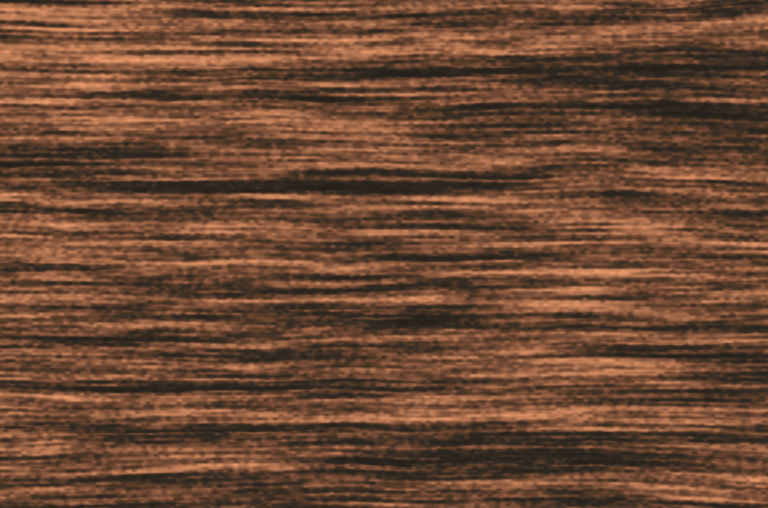
Reproduce this texture procedurally as a WebGL 2 fragment shader.

```glsl
#version 300 es
precision highp float;
// Dark brown wood veneer with fine horizontal grain and long ragged dark veins.

#define BAND_SCALE vec2(0.9, 15.0)
#define VEIN_SCALE vec2(1.7, 44.0)
#define STRAND_SCALE vec2(2.0, 62.0)
#define FINE_SCALE vec2(3.6, 112.0)
#define FIBRE_SCALE vec2(10.0, 168.0)
#define SPECKLE_SCALE vec2(100.0, 165.0)
#define VEIN_DEPTH 1.3
#define WAVINESS 0.025
#define RAGGEDNESS 0.005
#define BRIGHTNESS 0.30

uniform vec2 u_resolution;
out vec4 outColor;

float hash(vec2 p) {
  return fract(sin(dot(p, vec2(127.1, 311.7))) * 43758.5453);
}

// One row of smooth noise, shifted at random so that rows do not line up.
float rowNoise(float x, float row) {
  x += 17.0 * hash(vec2(row, 4.7));
  float cell = floor(x);
  float t = smoothstep(0.0, 1.0, x - cell);
  return mix(hash(vec2(cell, row)), hash(vec2(cell + 1.0, row)), t);
}

// Streaky noise in 0..1, blended between neighbouring rows.
float streaks(vec2 p) {
  float row = floor(p.y);
  float t = smoothstep(0.0, 1.0, p.y - row);
  return mix(rowNoise(p.x, row), rowNoise(p.x, row + 1.0), t);
}

// Streaky noise with zero mean and roughly unit deviation.
float layer(vec2 p, vec2 scale, float seed) {
  return (streaks(p * scale + floor(seed)) - 0.5) / 0.215;
}

// Plain smooth noise for bending the grain.
float smoothNoise(vec2 p) {
  vec2 cell = floor(p);
  vec2 t = smoothstep(0.0, 1.0, p - cell);
  float low = mix(hash(cell), hash(cell + vec2(1, 0)), t.x);
  float high = mix(hash(cell + vec2(0, 1)), hash(cell + vec2(1, 1)), t.x);
  return mix(low, high, t.y);
}

// Wood colours from dark vein to pale fibre.
vec3 woodColor(float tone) {
  vec3 shades[6] = vec3[6](
    vec3(0.19, 0.16, 0.13), vec3(0.27, 0.20, 0.15), vec3(0.36, 0.24, 0.16),
    vec3(0.45, 0.29, 0.21), vec3(0.56, 0.36, 0.25), vec3(0.70, 0.46, 0.32));
  float stops[6] = float[6](-1.6, -0.88, -0.32, 0.24, 0.88, 1.7);
  vec3 color = shades[0];
  for (int i = 1; i < 6; i++) {
    float t = clamp((tone - stops[i - 1]) / (stops[i] - stops[i - 1]), 0.0, 1.0);
    color = mix(color, shades[i], t);
  }
  // Let the extremes run a little past the end shades.
  color *= 1.0 - 0.15 * clamp(stops[0] - tone, 0.0, 1.5);
  return color * (1.0 + 0.2 * clamp(tone - stops[5], 0.0, 1.5));
}

void main() {
  vec2 p = gl_FragCoord.xy / u_resolution.y;

  // Slow bends of the grain, then small ragged shifts.
  vec2 grain = p;
  grain.y += WAVINESS * (smoothNoise(p * vec2(1.7, 3.0) + 5.0) - 0.5);
  grain.y += 0.3 * WAVINESS * (smoothNoise(p * vec2(6.0, 9.0) + 31.0) - 0.5);
  vec2 ragged = grain;
  ragged.y += RAGGEDNESS * (smoothNoise(p * vec2(30.0, 70.0)) - 0.5);

  // Layers from broad bands to single fibres.
  float band = layer(grain, BAND_SCALE, 3.0);
  float tone = BRIGHTNESS + 0.18 * band;
  tone += 0.34 * layer(ragged, STRAND_SCALE, 11.0);
  tone += 0.56 * layer(grain, FINE_SCALE, 23.0);
  tone += 0.52 * layer(grain, FIBRE_SCALE, 41.0);
  tone += 0.36 * layer(p, SPECKLE_SCALE, 67.0);

  // Long dark veins, denser inside the dark bands.
  float vein = streaks(ragged * VEIN_SCALE + 83.0) - 0.04 * band;
  tone -= VEIN_DEPTH * smoothstep(0.58, 0.78, vein);

  outColor = vec4(woodColor(tone), 1.0);
}
```
